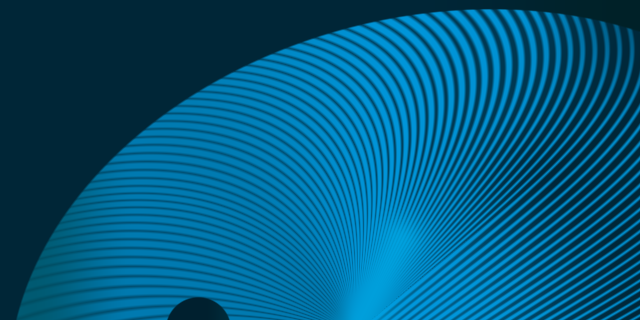
Reproduce this background procedurally as a Shadertoy shader.

```glsl
const vec3 NIGHT = vec3(0.0, 0.148, 0.215);
const vec3 NIGHT_GREEN = vec3(0.0, 0.13, 0.155);
const vec3 TEAL = vec3(0.0, 0.34, 0.42);
const vec3 BLUE = vec3(0.0, 0.48, 0.695);
const vec3 AZURE = vec3(0.0, 0.59, 0.86);
const vec3 GLOW = vec3(0.0, 0.64, 0.875);

// Maps a sheared ellipse to the unit disc
vec2 toDisc(vec2 p, vec2 center, vec2 radii, float shear) {
    vec2 d = p - center;
    return vec2(d.x - shear * d.y, d.y) / radii;
}

// Distance from an inner point to the unit circle along a direction
float rayToRim(vec2 start, vec2 dir) {
    float b = dot(start, dir);
    return sqrt(b * b + 1.0 - dot(start, start)) - b;
}

float segmentDistance(vec2 p, vec2 a, vec2 b) {
    vec2 ab = b - a;
    float t = clamp(dot(p - a, ab) / dot(ab, ab), 0.0, 1.0);
    return length(p - a - t * ab);
}

// Radial fan above an axis, nearly parallel lines below it
float fanAngle(vec2 ray, float axisAngle, float setback, float spread) {
    vec2 axis = vec2(cos(axisAngle), sin(axisAngle));
    float along = dot(ray, axis);
    float across = axis.x * ray.y - axis.y * ray.x;
    float parallel = axisAngle + spread * across / (max(along, 0.0) + setback);
    return across < 0.0 ? parallel : axisAngle + atan(across, along);
}

// Angle at which the curved rib through a point leaves the focus
float ribAngle(float angle, float reach) {
    float source = angle;
    for (int i = 0; i < 10; i++) {
        float bend = smoothstep(1.05, 2.05, source);
        float twist = mix(0.21, 0.6, bend) - 0.26 * smoothstep(1.9, 2.8, source);
        float power = mix(4.5, 1.5, bend);
        source = angle - twist * pow(reach, power);
    }
    return source;
}

// Rib count up to an angle: dense in the middle, sparse at the left
float ribPhase(float source) {
    float dense = 4.8 * tanh((source - 1.62) / 0.33);
    float sparse = 1.45 * log(1.0 + exp((source - 2.0) * 10.0));
    return 29.5 * source + dense - sparse;
}

// Rounded rib with a soft gap, averaged where it is too fine to resolve
float ribLight(float phase, float gap, float softness, float footprint) {
    float d = abs(fract(phase) - 0.5) * 2.0;
    float soft = softness + footprint;
    float light = 1.0 - smoothstep(1.0 - gap - soft, 1.0 - gap + soft, d);
    return mix(light, 1.0 - gap, smoothstep(0.4, 0.9, footprint));
}

void mainImage(out vec4 fragColor, in vec2 fragCoord) {
    vec2 p = fragCoord / iResolution.y;
    float pixel = 1.0 / iResolution.y;

    // Disc and focus coordinates
    vec2 disc = toDisc(p, vec2(1.344, -0.042), vec2(1.302, 1.013), 0.19);
    vec2 focus = vec2(-0.182, 0.0);
    vec2 ray = disc - focus;
    float radius = max(length(ray), 0.001);
    float angle = atan(ray.y, ray.x);
    float reach = clamp(radius / rayToRim(focus, ray / radius), 0.001, 1.0);

    // Ribs
    float phase = ribPhase(ribAngle(fanAngle(ray, 0.9, 1.3, 2.5), reach));
    float rightSide = 1.0 - smoothstep(0.85, 1.75, angle);
    float outer = smoothstep(0.15, 0.6, reach);
    float gap = mix(0.25, mix(0.4, 0.7, outer), rightSide);
    float softness = mix(0.28, 0.16, rightSide);
    float light = ribLight(phase, gap, softness, fwidth(phase));

    // Surface colours
    float center = smoothstep(2.3, 1.5, angle);
    vec3 ridge = mix(BLUE, AZURE, center);
    ridge = mix(ridge, BLUE, 0.4 * rightSide * outer);
    ridge = mix(ridge, TEAL, smoothstep(0.44, 0.1, p.x) * 0.9);
    float topRight = smoothstep(1.6, 2.0, p.x) * smoothstep(0.55, 1.0, p.y);
    ridge = mix(ridge, NIGHT, topRight * 0.55);
    vec3 valley = mix(ridge * 0.62, NIGHT, max(rightSide, center * 0.65) * outer);
    valley = mix(valley, ridge, smoothstep(0.4, 0.12, p.x) * 0.6);
    vec3 surface = mix(valley, ridge, light);

    // Glow rising from the focus
    float axis = segmentDistance(p, vec2(1.12, -0.02), vec2(1.25, 0.25));
    surface = mix(surface, GLOW, 0.85 * exp(-axis * axis / 0.005));

    // Round opening
    float hole = length(p - vec2(0.62, -0.031)) - 0.102;
    vec3 inside = mix(NIGHT * 0.85, TEAL * 0.7, smoothstep(0.64, 0.72, p.x) * 0.4);
    surface = mix(surface, inside, smoothstep(pixel, -pixel, hole));

    // Backdrop and antialiased rim
    vec3 color = mix(NIGHT, NIGHT_GREEN, smoothstep(1.3, 2.0, p.x));
    float rim = length(disc) - 1.0;
    float edge = max(fwidth(rim), 0.0005);
    color = mix(color, surface, smoothstep(edge, -edge, rim));
    fragColor = vec4(color, 1.0);
}
```
